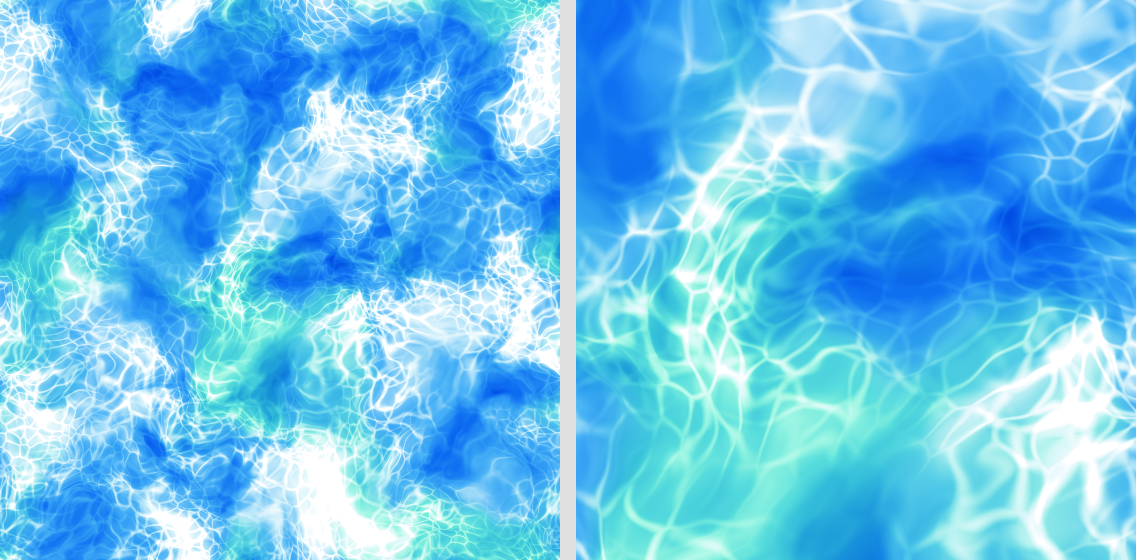
Left: the whole. Right: its middle third, enlarged.
Reproduce this texture procedurally as a Shadertoy shader.

```glsl
#define CLOUD_REPEATS 4.0
#define CLOUD_CONTRAST 0.72
#define BASE_TONE 0.41
#define FOAM_REPEATS 3.0
#define FOAM_STRENGTH 0.27
#define WISP_STRENGTH 0.18
#define WEB_CELLS 26.0
#define WEB_STRENGTH 0.28
#define WEB_WIDTH 0.26
#define CLOUD_WARP 0.11
#define WEB_WARP 0.055
#define TEAL_AMOUNT 1.0

// Random pair per lattice cell, wrapping after a whole number of cells
vec2 hash2(vec2 cell, float period, int seed) {
    uvec2 v = uvec2(mod(cell + 0.5, period)) + uvec2(seed * 131, seed * 57);
    v = v * 1664525u + 1013904223u;
    v.x += v.y * 1664525u;
    v.y += v.x * 1664525u;
    v ^= v >> 16u;
    v.x += v.y * 1664525u;
    v.y += v.x * 1664525u;
    v ^= v >> 16u;
    return vec2(v & 0xffffu) / 65535.0;
}

float cornerSlope(vec2 cell, vec2 offset, vec2 corner, float period, int seed) {
    float angle = 6.28319 * hash2(cell + corner, period, seed).x;
    return dot(vec2(cos(angle), sin(angle)), offset - corner);
}

float gradientNoise(vec2 p, float period, int seed) {
    vec2 cell = floor(p), f = fract(p);
    vec2 w = f * f * f * (f * (f * 6.0 - 15.0) + 10.0);
    float low = mix(cornerSlope(cell, f, vec2(0, 0), period, seed),
                    cornerSlope(cell, f, vec2(1, 0), period, seed), w.x);
    float high = mix(cornerSlope(cell, f, vec2(0, 1), period, seed),
                     cornerSlope(cell, f, vec2(1, 1), period, seed), w.x);
    return mix(low, high, w.y);
}

float fbm(vec2 uv, float period, int octaves, int seed) {
    float sum = 0.0, amplitude = 1.0;
    for (int i = 0; i < octaves; i++) {
        sum += amplitude * gradientNoise(uv * period + 0.37 * float(i), period, seed + i);
        amplitude *= 0.5;
        period *= 2.0;
    }
    return sum;
}

// Soft bright lines along the borders of scattered cells
float web(vec2 uv, float period, int seed) {
    vec2 p = uv * period, cell = floor(p), f = fract(p);
    float nearest = 8.0, second = 8.0;
    for (int y = -1; y <= 1; y++)
    for (int x = -1; x <= 1; x++) {
        vec2 neighbour = vec2(x, y);
        float d = length(neighbour + hash2(cell + neighbour, period, seed) - f);
        second = min(second, max(nearest, d));
        nearest = min(nearest, d);
    }
    float line = 1.0 - smoothstep(0.0, WEB_WIDTH, second - nearest);
    return line + 0.25 * (nearest - 0.4);
}

// Deep blue through sky to white
vec3 waterColor(float tone) {
    vec3 color = mix(vec3(0.0, 0.30, 0.87), vec3(0.06, 0.45, 0.93), smoothstep(-0.05, 0.15, tone));
    color = mix(color, vec3(0.18, 0.62, 0.94), clamp((tone - 0.15) / 0.16, 0.0, 1.0));
    color = mix(color, vec3(0.31, 0.73, 0.95), clamp((tone - 0.31) / 0.17, 0.0, 1.0));
    color = mix(color, vec3(0.60, 0.86, 0.96), clamp((tone - 0.48) / 0.16, 0.0, 1.0));
    color = mix(color, vec3(0.81, 0.94, 0.98), clamp((tone - 0.64) / 0.14, 0.0, 1.0));
    return mix(color, vec3(1.0), clamp((tone - 0.78) / 0.20, 0.0, 1.0));
}

void mainImage(out vec4 fragColor, in vec2 fragCoord) {
    vec2 uv = fragCoord / iResolution.xy;
    vec2 flow = vec2(fbm(uv, 4.0, 4, 11), fbm(uv, 4.0, 4, 23));
    vec2 swirled = uv + CLOUD_WARP * flow;

    // Broad clouds and fine wisps
    float tone = BASE_TONE + CLOUD_CONTRAST * fbm(swirled, CLOUD_REPEATS, 5, 31);
    tone += WISP_STRENGTH * fbm(swirled + 0.05 * flow.yx, 16.0, 3, 41);

    // Broken streaks of foam along noise ridges
    float ridge = 1.0 - smoothstep(0.0, 0.22, abs(fbm(swirled, FOAM_REPEATS, 5, 53)));
    float patches = smoothstep(-0.2, 0.3, gradientNoise(uv * 5.0, 5.0, 61));
    tone += FOAM_STRENGTH * ridge * patches;

    // Overlapping webs, fading out over deep water
    float lines = 0.0;
    for (int i = 0; i < 3; i++) {
        float layer = float(i);
        vec2 bent = uv + WEB_WARP * (1.0 + 0.4 * layer) * (i == 1 ? flow.yx : flow);
        float mask = smoothstep(-0.3, 0.35, gradientNoise(uv * 6.0 + 0.3 * layer, 6.0, 71 + i));
        lines += mask * web(bent, WEB_CELLS + 9.0 * layer, 83 + i);
    }
    tone += WEB_STRENGTH * lines * mix(0.25, 1.0, smoothstep(0.1, 0.65, tone));

    // Teal drifts, strongest where the water is not white
    float teal = smoothstep(-0.05, 0.4, fbm(swirled, 3.0, 3, 97)) - 0.15;
    vec3 color = waterColor(tone);
    color += TEAL_AMOUNT * teal * (1.0 - smoothstep(0.5, 0.95, tone)) * vec3(0.04, 0.16, -0.10);
    fragColor = vec4(clamp(color, 0.0, 1.0), 1.0);
}
```
